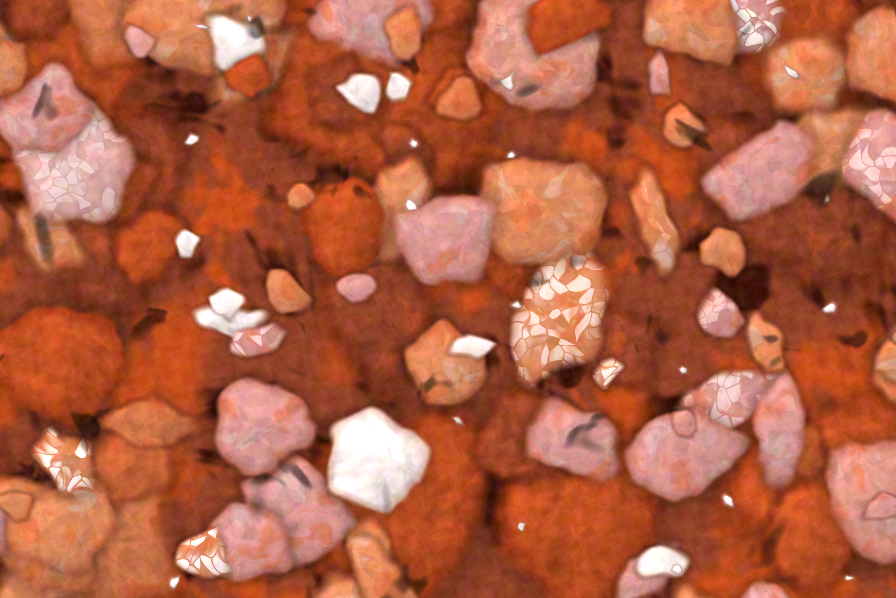
This texture is drawn by a WebGL 2 fragment shader. Its source:

```glsl
#version 300 es
precision highp float;
// Close-up of coarse wet sand: rosy, tan and white grains bedded in rust-brown grit.
uniform vec2 u_resolution;
out vec4 fragColor;

const vec3 DARK = vec3(0.25, 0.08, 0.04);
const vec3 UMBER = vec3(0.58, 0.26, 0.16);
const vec3 RUST = vec3(0.73, 0.30, 0.13);
const vec3 TAN = vec3(0.86, 0.53, 0.36);
const vec3 ROSE = vec3(0.84, 0.58, 0.56);
const vec3 WHITE = vec3(1.0, 0.94, 0.93);

vec3 hash3(vec2 p) {
  vec3 q = fract(p.xyx * vec3(0.1031, 0.1030, 0.0973));
  q += dot(q, q.yxz + 33.33);
  return fract((q.xxy + q.yzz) * q.zyx);
}

mat2 spin(float a) {
  return mat2(cos(a), sin(a), -sin(a), cos(a));
}

// Layered, gently warped sines, roughly -1 to 1
float mottle(vec2 p) {
  float sum = 0.0, amp = 0.6;
  for (int i = 0; i < 5; i++) {
    p = spin(1.1) * p * 1.65 + 0.45 * sin(p.yx * 1.3 + float(i));
    sum += amp * sin(p.x) * sin(p.y);
    amp *= 0.72;
  }
  return sum;
}

// Small smooth displacement that roughens outlines
vec2 wobble(vec2 p, float amount) {
  vec2 a = sin(p.yx * 47.0 + 2.0 * sin(p * 29.0));
  vec2 b = sin(p.yx * 113.0 + 2.0 * sin(p * 71.0 + 1.0));
  return p + amount * (a + 0.45 * b);
}

// Cellular noise: x = distance to the facet border, y = facet brightness
vec2 facets(vec2 p) {
  float near = 9.0, next = 9.0, shade = 0.0;
  for (int y = -1; y <= 1; y++)
  for (int x = -1; x <= 1; x++) {
    vec2 id = floor(p) + vec2(x, y);
    vec3 h = hash3(id + 400.0);
    float d = length(id + h.xy - p);
    if (d < near) { next = near; near = d; shade = h.z; }
    else next = min(next, d);
  }
  return vec2(next - near, shade);
}

// Irregular polygon of about unit radius with slightly rounded corners
float pebble(vec2 q, vec2 id) {
  float sum = 0.0;
  for (int i = 0; i < 7; i++) {
    vec3 h = hash3(id + float(i) * 13.7);
    float a = (float(i) + 0.8 * h.x) * 0.8976;
    sum += exp(13.0 * (dot(q, vec2(cos(a), sin(a))) - mix(0.66, 1.08, h.y)));
  }
  return log(sum) / 13.0;
}

vec3 grainTint(float tone) {
  vec3 c = mix(UMBER, RUST, smoothstep(0.08, 0.22, tone));
  c = mix(c, TAN, smoothstep(0.24, 0.34, tone));
  c = mix(c, ROSE, smoothstep(0.58, 0.70, tone));
  return mix(c, WHITE, smoothstep(0.89, 0.92, tone));
}

// Surface of one grain: stains, pale patches, facets and wet highlights
vec3 grainSurface(vec2 p, float tone, float gloss, vec2 offset) {
  float m = mottle(p * 22.0 + offset * 30.0);
  vec2 f = facets(wobble(p, 0.004) * 50.0 + offset * 50.0);
  float front = smoothstep(0.3, 0.4, tone);
  float tinted = 1.0 - smoothstep(0.86, 0.92, tone);
  vec3 c = grainTint(tone);
  c = mix(c, RUST, 0.45 * tinted * smoothstep(0.1, 0.9, m));
  c = mix(c, WHITE, 0.35 * front * smoothstep(0.25, 0.9, -m));
  c *= 1.0 + 0.10 * m + 0.10 * (f.y - 0.5);
  float shine = smoothstep(0.35, 0.75, f.y - 0.3 * m) * smoothstep(0.0, 0.2, f.x);
  return mix(c, WHITE * 1.05, front * shine * smoothstep(0.74, 0.96, gloss));
}

// One scattered layer; sizes are radii in cells, tones a range of the tint ramp
vec3 paintGrains(vec3 base, vec2 p, float cell, float density, vec2 sizes,
                 vec2 tones, float soft, float seed) {
  for (int y = -1; y <= 1; y++)
  for (int x = -1; x <= 1; x++) {
    vec2 id = floor(p / cell) + vec2(x, y) + seed;
    vec3 h = hash3(id), g = hash3(id + 71.0), k = hash3(id + 137.0);
    if (h.z > density) continue;
    vec2 offset = p - (id - seed + 0.5 + 0.6 * (h.xy - 0.5)) * cell;
    float radius = cell * mix(sizes.x, sizes.y, g.x);
    float stretch = mix(1.0, 0.42, g.y * g.y);
    vec2 q = spin(6.2832 * g.z) * offset / (radius * vec2(1.0, stretch));
    if (dot(q, q) > 5.0) continue;
    float d = pebble(q, id);
    float blur = max(soft, 1.0 / u_resolution.y) / (radius * stretch);
    base *= 1.0 - 0.24 * (1.0 - smoothstep(-0.05, 0.3, d));
    if (d > blur) continue;
    vec3 c = grainSurface(p, mix(tones.x, tones.y, k.x), k.y, h.xy);
    c *= 1.0 + 0.14 * dot(offset, vec2(-0.5, 0.8)) / radius;
    c *= mix(vec3(0.88, 0.76, 0.70), vec3(1.03), smoothstep(0.02, -0.22, d));
    base = mix(base, c, 1.0 - smoothstep(-blur, blur, d));
  }
  return base;
}

void main() {
  vec2 p = gl_FragCoord.xy / u_resolution.y;
  vec2 rough = wobble(p, 0.004);
  // Grit bed with dark gaps and glowing orange patches
  float bed = mottle(p * 11.0 + 4.0);
  vec3 c = mix(DARK, UMBER, smoothstep(-0.85, -0.2, bed));
  c = mix(c, vec3(0.80, 0.31, 0.11), smoothstep(-0.1, 0.7, mottle(p * 8.0 + 21.0)));
  // Buried grains first, crisp ones on top
  c = paintGrains(c, rough, 0.38, 0.7, vec2(0.4, 0.56), vec2(0.0, 0.32), 0.02, 11.0);
  c = paintGrains(c, rough, 0.16, 0.5, vec2(0.35, 0.56), vec2(0.05, 0.5), 0.012, 59.0);
  c = paintGrains(c, rough, 0.27, 0.8, vec2(0.34, 0.58), vec2(0.22, 0.98), 0.006, 37.0);
  c = paintGrains(c, rough, 0.17, 0.42, vec2(0.32, 0.58), vec2(0.22, 1.0), 0.005, 83.0);
  c = paintGrains(c, rough, 0.09, 0.12, vec2(0.3, 0.55), vec2(0.25, 1.0), 0.004, 151.0);
  c = paintGrains(c, rough, 0.09, 0.1, vec2(0.06, 0.15), vec2(0.95, 1.0), 0.004, 211.0);
  // Dark crevices and fine colour speckle
  c *= 1.0 - 0.5 * smoothstep(0.7, 1.1, mottle(p * 10.0 + 47.0));
  c += 0.04 * mottle(p * 75.0) * vec3(1.0, 0.8, 0.9);
  c += 0.03 * mottle(p * 60.0 + 9.0) * vec3(0.2, -0.5, 1.0);
  fragColor = vec4(clamp(c, 0.0, 1.0), 1.0);
}
```
